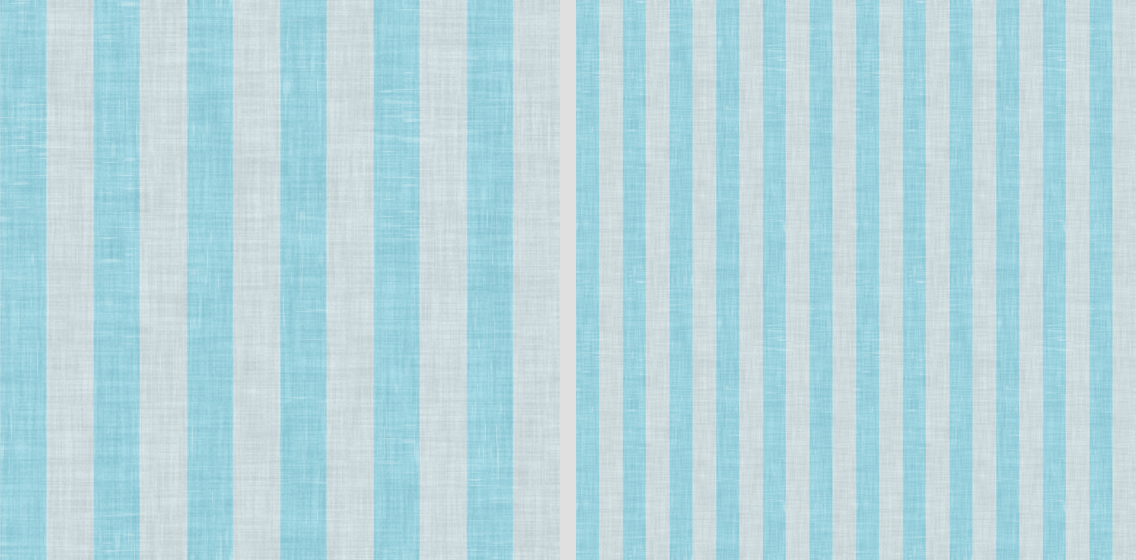
Left, the tile; right, the same tile 2 across and 2 down.
Reproduce this pattern procedurally as a WebGL 2 fragment shader.

```glsl
#version 300 es
precision highp float;
// Draws six pairs of vertical blue and pale grey stripes on slubbed linen.

uniform vec2 u_resolution;
out vec4 fragColor;

const float STRIPE_PAIRS = 6.0;
const vec3 BLUE = vec3(0.605, 0.820, 0.868);
const vec3 GREY = vec3(0.805, 0.855, 0.865);
const vec3 SLUB_TINT = vec3(0.90, 0.95, 0.96);

float hash(vec2 cell, float seed) {
  uvec3 q = uvec3(cell, seed) * uvec3(1597u, 3571u, 7919u);
  uint n = (q.x ^ (q.y << 7) ^ q.z) * 2654435u;
  n = (n ^ (n >> 15)) * 2246822u;
  n = (n ^ (n >> 13)) * 3266489u;
  return float((n ^ (n >> 16)) & 65535u) / 65535.0;
}

// Value noise that wraps after a whole number of cells.
float wrapNoise(vec2 uv, vec2 cells, float seed) {
  vec2 p = uv * cells;
  vec2 i = floor(p);
  vec2 f = smoothstep(0.0, 1.0, fract(p));
  vec2 a = mod(i, cells);
  vec2 b = mod(i + 1.0, cells);
  float low = mix(hash(a, seed), hash(vec2(b.x, a.y), seed), f.x);
  float high = mix(hash(vec2(a.x, b.y), seed), hash(b, seed), f.x);
  return mix(low, high, f.y);
}

// Threads running along y: x is shade around zero, y is pale slub strength.
vec2 threads(vec2 uv, float seed) {
  float fine = wrapNoise(uv, vec2(384.0, 20.0), seed);
  float broad = wrapNoise(uv, vec2(130.0, 9.0), seed + 1.0);
  float slub = wrapNoise(uv, vec2(300.0, 26.0), seed + 2.0);
  float patches = wrapNoise(uv, vec2(14.0, 9.0), seed + 3.0);
  float shade = 0.65 * (fine - 0.5) + 0.35 * (broad - 0.5);
  return vec2(shade, smoothstep(0.72, 1.0, slub) * smoothstep(0.25, 0.9, patches));
}

// Signed distance to the stripe edge in canvas widths, positive in blue.
float stripeDistance(float x) {
  float fromCentre = fract(x * STRIPE_PAIRS + 0.25) - 0.5;
  return (0.25 - abs(fromCentre)) / STRIPE_PAIRS;
}

void main() {
  vec2 uv = gl_FragCoord.xy / u_resolution;
  float pixel = 1.0 / u_resolution.x;

  // Stripes, with a faint pale thread along each edge.
  float edge = stripeDistance(uv.x);
  float blueCover = smoothstep(-0.75 * pixel, 0.75 * pixel, edge);
  vec3 color = mix(GREY, BLUE, blueCover);
  float edgeThread = 1.0 - smoothstep(0.0005, 0.0005 + 1.5 * pixel, abs(edge));
  color = mix(color, SLUB_TINT, 0.18 * edgeThread);

  // Crossed threads, grain and soft mottling.
  vec2 warp = threads(uv, 11.0);
  vec2 weft = threads(uv.yx, 37.0);
  float grain = wrapNoise(uv, vec2(320.0), 61.0) - 0.5;
  float mottle = wrapNoise(uv, vec2(24.0), 71.0) - 0.5;
  float shade = 0.075 * (warp.x + weft.x) + 0.035 * grain + 0.018 * mottle;
  color += shade * mix(vec3(0.8), vec3(1.2, 0.85, 0.75), blueCover);

  // Pale slubs show more strongly on blue.
  float slubs = min(warp.y + weft.y, 1.0);
  color = mix(color, SLUB_TINT, slubs * mix(0.30, 0.38, blueCover));

  fragColor = vec4(clamp(color, 0.0, 1.0), 1.0);
}
```
